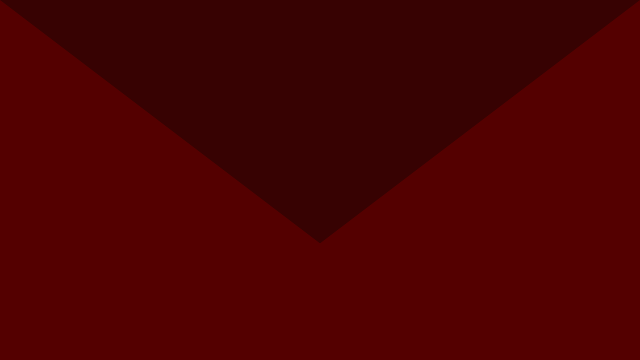
Reproduce this background procedurally as a WebGL 2 fragment shader.

```glsl
#version 300 es
precision highp float;
// Flat dark red envelope: a darker triangular flap hangs from the top edge.

#define BODY_COLOR vec3(0.330, 0.0, 0.0)
#define FLAP_COLOR vec3(0.216, 0.009, 0.006)
#define FLAP_TIP vec2(0.5, 0.324)

uniform vec2 u_resolution;
out vec4 outColor;

// Signed distance to the slanted flap edge, in canvas heights; negative inside.
float flapDistance(vec2 point, float aspect) {
    vec2 tip = FLAP_TIP * vec2(aspect, 1.0);
    vec2 corner = vec2(aspect, 1.0);
    vec2 edge = normalize(corner - tip);
    vec2 offset = vec2(abs(point.x - tip.x), point.y - tip.y);
    return dot(offset, vec2(edge.y, -edge.x));
}

void main() {
    float aspect = u_resolution.x / u_resolution.y;
    vec2 point = gl_FragCoord.xy / u_resolution.y;
    float halfPixel = 0.5 / u_resolution.y;

    // Smooth coverage across one pixel of the flap edge
    float flap = 1.0 - smoothstep(-halfPixel, halfPixel, flapDistance(point, aspect));
    outColor = vec4(mix(BODY_COLOR, FLAP_COLOR, flap), 1.0);
}
```
